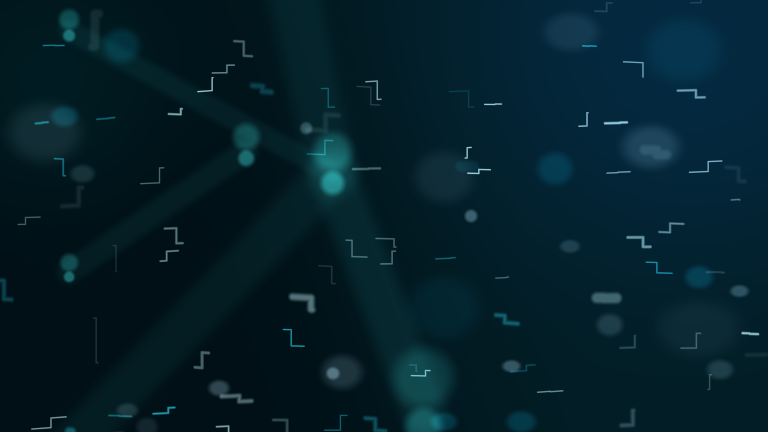
A WebGL 1 fragment shader for this background:

```glsl
precision highp float;
uniform vec2 u_resolution;

#define SHADOW vec3(0.0, 0.062, 0.085)
#define DEEP_TEAL vec3(0.008, 0.115, 0.148)
#define NIGHT_BLUE vec3(0.015, 0.158, 0.245)
#define NODE_TEAL vec3(0.09, 0.30, 0.29)
#define LINE_WHITE vec3(0.66, 0.75, 0.76)
#define LINE_CYAN vec3(0.12, 0.58, 0.64)
#define BOKEH_GREY vec3(0.34, 0.39, 0.42)
#define BOKEH_CYAN vec3(0.03, 0.36, 0.44)
#define BOKEH_COUNT 26
#define FINE_CELL 0.135
#define SOFT_CELL 0.30

float hash(vec2 p, float salt) {
    return fract(sin(dot(p, vec2(127.1, 311.7)) + salt * 74.7) * 43758.5453);
}

float segment(vec2 p, vec2 a, vec2 b) {
    vec2 ab = b - a;
    float t = clamp(dot(p - a, ab) / max(dot(ab, ab), 1e-6), 0.0, 1.0);
    return length(p - a - ab * t);
}

float disc(vec2 p, vec2 center, float radius) {
    return 1.0 - smoothstep(radius * 0.45, radius, length(p - center));
}

float beam(vec2 p, vec2 a, vec2 b, float width) {
    return 1.0 - smoothstep(width * 0.35, width, segment(p, a, b));
}

// A junction: a wide dim glow above a small bright one
float node(vec2 p, vec2 center, float size) {
    return 0.65 * disc(p, center + vec2(0.0, size), size * 1.25)
         + disc(p, center - vec2(0.0, size * 0.5), size * 0.75);
}

// Distance to a stepped path: run, rise, run
float steppedPath(vec2 p, vec2 id, float seed) {
    float kind = hash(id, seed + 1.0);
    float run = mix(0.012, 0.045, hash(id, seed + 2.0));
    float rise = mix(0.008, 0.045, hash(id, seed + 3.0));
    float tail = 0.035 * hash(id, seed + 4.0);
    if (kind < 0.36) {
        rise = 0.001;
        run *= kind < 0.07 ? 1.9 : 0.8;
    } else if (kind > 0.9) {
        rise *= 2.4;
        run *= 0.2;
        tail *= 0.3;
    }
    rise *= hash(id, seed + 5.0) < 0.5 ? -1.0 : 1.0;
    float tilt = 0.16 * (hash(id, seed + 6.0) - 0.5);
    p.y -= tilt * p.x;
    vec2 bend = vec2(run, 0.0);
    vec2 top = vec2(run, rise);
    float d = min(segment(p, vec2(0.0), bend), segment(p, bend, top));
    return min(d, segment(p, top, top + vec2(tail, 0.0)));
}

// Scattered paths, one per occupied cell
vec3 circuits(vec2 p, float cell, float density, float width, float blur, float seed) {
    vec3 light = vec3(0.0);
    float soft = max(blur, 1.0 / u_resolution.y);
    for (int j = -1; j <= 1; j++) {
        for (int i = -1; i <= 1; i++) {
            vec2 id = floor(p / cell) + vec2(float(i), float(j));
            vec2 start = (id + vec2(hash(id, seed + 7.0), hash(id, seed + 8.0))) * cell;
            float present = step(hash(id, seed + 9.0), density);
            float thick = width * (0.6 + 2.0 * pow(hash(id, seed + 10.0), 4.0));
            float d = steppedPath(p - start, id, seed);
            float ink = 1.0 - smoothstep(max(thick - soft, 0.0), thick + soft, d);
            float cyan = step(hash(id, seed + 11.0), mix(0.55, 0.2, p.x / 1.78));
            float power = mix(0.15, 0.95, pow(hash(id, seed + 12.0), 1.4));
            light += present * ink * power * mix(LINE_WHITE, LINE_CYAN, cyan);
        }
    }
    return light;
}

// Out-of-focus spots, the larger the fainter
vec3 bokeh(vec2 p, float aspect) {
    vec3 light = vec3(0.0);
    for (int i = 0; i < BOKEH_COUNT; i++) {
        vec2 id = vec2(float(i), 3.0);
        vec2 center = vec2(hash(id, 1.0) * aspect, hash(id, 2.0));
        float size = pow(hash(id, 3.0), 2.5);
        vec2 stretch = vec2(mix(0.65, 1.0, hash(id, 4.0)), 1.0);
        float spot = disc((p - center) * stretch, vec2(0.0), mix(0.018, 0.10, size));
        vec3 tint = mix(BOKEH_GREY, BOKEH_CYAN, step(0.5, hash(id, 5.0)));
        light += tint * spot * mix(0.75, 0.2, sqrt(size)) * mix(0.35, 1.0, hash(id, 6.0));
    }
    return light;
}

void main() {
    vec2 p = gl_FragCoord.xy / u_resolution.y;
    float aspect = u_resolution.x / u_resolution.y;
    float x = p.x / aspect;

    // Dark left, teal middle, blue upper right
    vec3 color = mix(SHADOW, DEEP_TEAL, smoothstep(0.2, 0.72, x + 0.2 * (p.y - 0.5)));
    float blue = 1.0 - smoothstep(0.1, 0.85, length(p - vec2(0.9 * aspect, 0.92)));
    color = mix(color, NIGHT_BLUE, blue);
    color += vec3(0.0, 0.045, 0.045) * (1.0 - smoothstep(0.0, 0.5, length(p - vec2(0.12, 0.82))));

    // Blurred network of beams and junctions
    vec2 hub = vec2(0.77, 0.60);
    vec2 left = vec2(0.57, 0.65);
    vec2 corner = vec2(0.16, 0.93);
    vec2 low = vec2(0.16, 0.37);
    vec2 base = vec2(0.98, 0.05);
    float rays = beam(p, corner, hub, 0.035) + beam(p, left, low, 0.04)
               + beam(p, hub, vec2(0.1, -0.1), 0.075)
               + beam(p, vec2(0.66, 1.1), hub, 0.085) + 1.3 * beam(p, hub, base, 0.075);
    color += vec3(0.014, 0.05, 0.048) * rays;
    float nodes = node(p, hub, 0.048) + node(p, left, 0.033) + node(p, corner, 0.025)
                + node(p, low, 0.022) + 0.7 * node(p, base, 0.075);
    color += NODE_TEAL * nodes;

    color += bokeh(p, aspect);
    color += circuits(p, FINE_CELL, 0.62, 0.0014, 0.0018, 20.0);
    color += 0.55 * circuits(p, SOFT_CELL, 0.6, 0.005, 0.006, 50.0);
    gl_FragColor = vec4(color, 1.0);
}
```
